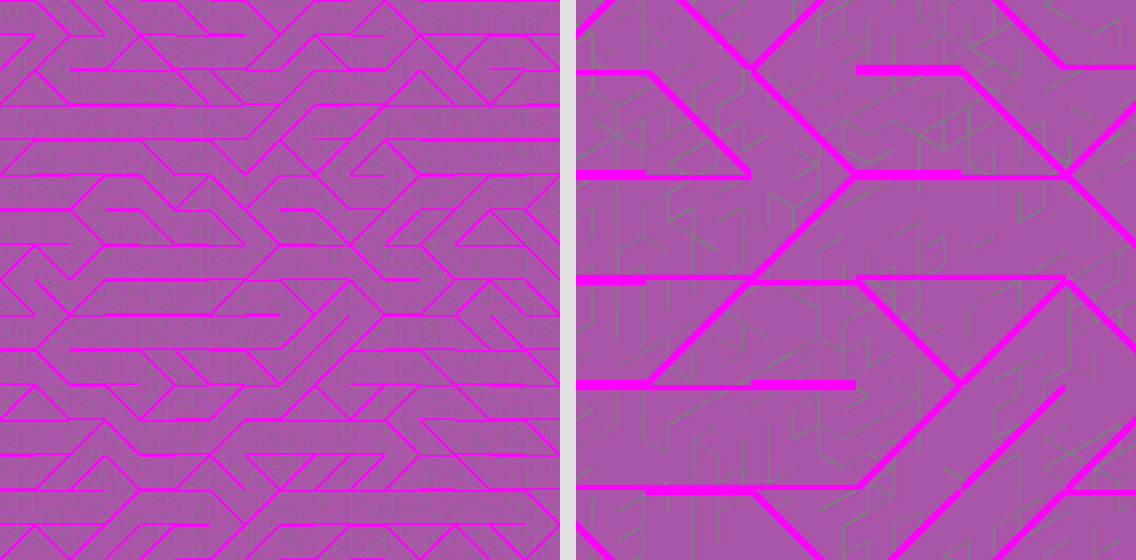
Left, the full canvas; right, a detail of the centre.
Give the GLSL for this pattern, as a WebGL 2 fragment shader.

```glsl
#version 300 es
precision highp float;
// Magenta maze of square tiles, each holding a rising or falling diagonal
// or a pair of horizontal rails, over a purple ground that is engraved
// with random edges of a fine triangular lattice.

uniform vec2 u_resolution;
out vec4 fragColor;

const vec3 GREEN = vec3(0.0, 1.0, 0.0);
const vec3 MAGENTA = vec3(1.0, 0.0, 1.0);
const float GROUND_TONE = 0.663;      // mix from green to magenta

const float TILES = 16.0;             // maze tiles across the canvas
const float RAIL_SHARE = 0.48;        // share of tiles with rails
const float RAIL_WIDTH = 0.05;        // rail inside one tile, in tiles
const float DIAGONAL_HALF_WIDTH = 0.034;

const float LATTICE = 58.0;           // engraved edges across the canvas
const vec3 EDGE_SHARE = vec3(0.42, 0.32, 0.14); // rising, upright, falling
const float ENGRAVE_HALF_WIDTH = 0.055;
const float ENGRAVE_DEPTH = 0.14;
const float GLINT_HEIGHT = 0.035;
const vec2 GLINT_SHIFT = vec2(-0.0016, 0.0014);

const float COS30 = 0.8660254;
const float SQRT_HALF = 0.7071068;

float hash(vec2 cell, float seed) {
    vec3 h = fract(vec3(cell.xyx + seed * 17.3) * vec3(0.1031, 0.1030, 0.0973));
    h += dot(h, h.yzx + 33.33);
    return fract((h.x + h.y) * h.z);
}

// Antialiased coverage of a signed distance, negative inside.
float coverage(float dist, float pixel) {
    return clamp(0.5 - dist / pixel, 0.0, 1.0);
}

// 1 where the tile carries rails, else 0.
float hasRails(vec2 tile) {
    return step(hash(tile, 1.0), RAIL_SHARE);
}

// Each tile draws only its own half of a rail, so shared rails are thicker.
float rails(vec2 p, float pixel) {
    float line = round(p.y);
    float column = floor(p.x);
    float above = RAIL_WIDTH * hasRails(vec2(column, line));
    float below = RAIL_WIDTH * hasRails(vec2(column, line - 1.0));
    float offset = p.y - line;
    float top = min(above, offset + 0.5 * pixel);
    float bottom = max(-below, offset - 0.5 * pixel);
    return clamp((top - bottom) / pixel, 0.0, 1.0);
}

float diagonals(vec2 p, float pixel) {
    vec2 tile = floor(p);
    vec2 local = fract(p);
    if (hash(tile, 2.0) < 0.5) local.x = 1.0 - local.x;
    float dist = abs(local.y - local.x) * SQRT_HALF - DIAGONAL_HALF_WIDTH;
    return coverage(dist, pixel) * (1.0 - hasRails(tile));
}

// One lattice edge: present by chance, with a strength of its own.
float edge(float coord, vec2 id, float share, float seed, float pixel) {
    float dist = abs(coord - round(coord)) * COS30 - ENGRAVE_HALF_WIDTH;
    float strength = mix(0.4, 1.0, hash(id, seed + 5.0));
    return coverage(dist, pixel) * step(hash(id, seed), share) * strength;
}

float engraving(vec2 uv, float pixel) {
    vec2 p = uv * LATTICE;
    float scaledPixel = pixel * LATTICE;
    // Skewed axes: x runs along the rising edges, y straight up.
    vec2 q = vec2(p.x / COS30, p.y - 0.5 * p.x / COS30);
    vec2 cell = floor(q);
    float diagonal = q.x + q.y;
    float rising = edge(q.y, vec2(cell.x, round(q.y)), EDGE_SHARE.x, 11.0, scaledPixel);
    float upright = edge(q.x, vec2(round(q.x), cell.y), EDGE_SHARE.y, 12.0, scaledPixel);
    float falling = edge(diagonal, vec2(cell.x, round(diagonal)), EDGE_SHARE.z, 13.0, scaledPixel);
    return max(rising, max(upright, falling));
}

void main() {
    float side = min(u_resolution.x, u_resolution.y);
    vec2 uv = gl_FragCoord.xy / side;
    float pixel = 1.0 / side;

    // Ground with dark grooves and a faint glint beside each
    float groove = engraving(uv, pixel);
    float glint = engraving(uv + GLINT_SHIFT, pixel) * (1.0 - groove);
    float tone = GROUND_TONE - ENGRAVE_DEPTH * groove + GLINT_HEIGHT * glint;

    // Maze lines on top
    vec2 maze = uv * TILES;
    float mazePixel = pixel * TILES;
    float line = max(rails(maze, mazePixel), diagonals(maze, mazePixel));
    tone = mix(tone, 1.0, line);

    fragColor = vec4(mix(GREEN, MAGENTA, tone), 1.0);
}
```
